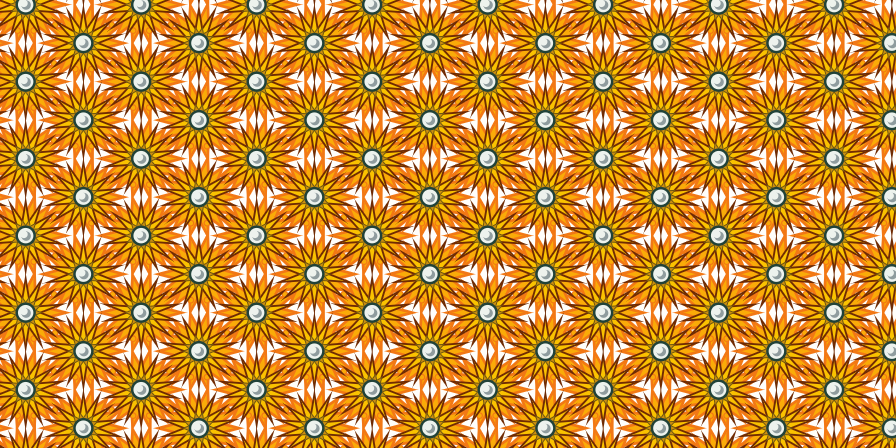
Give the GLSL for this pattern, as a WebGL 1 fragment shader.

```glsl
precision highp float;
// Staggered sunbursts: brown-edged yellow spikes over orange ones, with a ringed pearl centre.
uniform vec2 u_resolution;

#define COLUMN_STEP 0.1289
#define ROW_STEP 0.1719
#define ORIGIN vec2(0.0573, 0.1302)
#define SPIKES 14.0
#define FRONT_RADII vec2(0.0910, 0.0385)
#define BACK_RADII vec2(0.0990, 0.0560)
#define FRONT_LINE 0.0042
#define BACK_LINE 0.0062
#define TIP_VARIATION 0.10
#define RING_RADIUS 0.0228
#define PEARL_RADIUS 0.0172
#define DOT_RADIUS 0.0075

const vec3 PAPER = vec3(1.0, 0.995, 0.985);
const vec3 YELLOW = vec3(0.98, 0.76, 0.0);
const vec3 AMBER = vec3(0.98, 0.67, 0.03);
const vec3 ORANGE = vec3(0.95, 0.47, 0.08);
const vec3 BROWN = vec3(0.44, 0.17, 0.01);
const vec3 GOLD = vec3(0.80, 0.56, 0.06);
const vec3 OLIVE = vec3(0.43, 0.33, 0.06);
const vec3 GREEN = vec3(0.13, 0.26, 0.22);
const vec3 PEARL = vec3(0.93, 0.95, 0.93);
const vec3 SILVER = vec3(0.56, 0.61, 0.62);

float hash(float n) {
  return fract(sin(n * 12.99 + 4.1) * 4375.85);
}

// Coverage of a shape from its signed distance, smoothed over one pixel.
float cover(float d) {
  return clamp(0.5 - d * u_resolution.y, 0.0, 1.0);
}

// Signed distance to the spike edges; radii holds the tip and the valley radius.
float starDistance(vec2 p, vec2 radii, float turn, float variation) {
  float sector = 6.28318 / SPIKES;
  float angle = atan(p.x, p.y + 1e-5) / sector + turn;
  float spike = floor(angle + 0.5);
  float fold = abs(angle - spike) * sector;
  float lengthScale = 1.0 + variation * (hash(mod(spike, SPIKES)) - 0.5);
  vec2 q = length(p) * vec2(cos(fold), sin(fold));
  vec2 tip = vec2(radii.x * lengthScale, 0.0);
  vec2 valley = radii.y * vec2(cos(sector * 0.5), sin(sector * 0.5));
  vec2 edge = valley - tip;
  return dot(q - tip, normalize(vec2(edge.y, -edge.x)));
}

vec3 paintBackStar(vec3 color, vec2 p) {
  float d = starDistance(p, BACK_RADII, 0.5, TIP_VARIATION);
  color = mix(color, ORANGE, cover(d));
  return mix(color, AMBER, cover(d + BACK_LINE));
}

// Four small balls tucked between the spikes.
vec3 paintDots(vec3 color, vec2 p) {
  vec2 q = vec2(abs(p.x), p.y);
  float d = min(length(q - vec2(0.018, -0.058)), length(q - vec2(0.063, 0.041)));
  color = mix(color, ORANGE, cover(d - DOT_RADIUS));
  return mix(color, AMBER, cover(d - DOT_RADIUS * 0.65));
}

vec3 paintCentre(vec3 color, vec2 p) {
  float r = length(p);
  color = mix(color, GREEN, cover(r - RING_RADIUS));
  color = mix(color, PEARL, cover(r - PEARL_RADIUS));
  // Crescent shade: one disc with a shifted disc taken out.
  float crescent = max(length(p - vec2(0.001, -0.001)) - 0.0105,
                       0.0085 - length(p - vec2(-0.004, 0.003)));
  return mix(color, SILVER, cover(crescent));
}

vec3 paintFrontStar(vec3 color, vec2 p) {
  float d = starDistance(p, FRONT_RADII, 0.0, TIP_VARIATION);
  color = mix(color, BROWN, cover(d));
  color = mix(color, YELLOW, cover(d + FRONT_LINE));
  // Short golden rays run from the centre into the valleys.
  float rays = starDistance(p, vec2(0.0375, 0.0250), 0.5, 0.0);
  color = mix(color, OLIVE, cover(rays));
  color = mix(color, GOLD, cover(rays + 0.0022));
  return paintCentre(color, p);
}

void main() {
  vec2 p = gl_FragCoord.xy / u_resolution.y - ORIGIN;
  float nearColumn = floor(p.x / COLUMN_STEP + 0.5);
  vec3 color = PAPER;

  // Layers: back stars, dots, front stars; each visits the nearby lattice points.
  for (int layer = 0; layer < 3; layer++) {
    for (int i = -1; i <= 1; i++) {
      float column = nearColumn + float(i);
      float stagger = 0.5 * mod(column, 2.0);
      float nearRow = floor(p.y / ROW_STEP - stagger + 0.5);
      for (int j = -1; j <= 1; j++) {
        float row = nearRow + float(j) + stagger;
        vec2 q = p - vec2(column * COLUMN_STEP, row * ROW_STEP);
        if (layer == 0) color = paintBackStar(color, q);
        else if (layer == 1) color = paintDots(color, q);
        else color = paintFrontStar(color, q);
      }
    }
  }
  gl_FragColor = vec4(color, 1.0);
}
```
